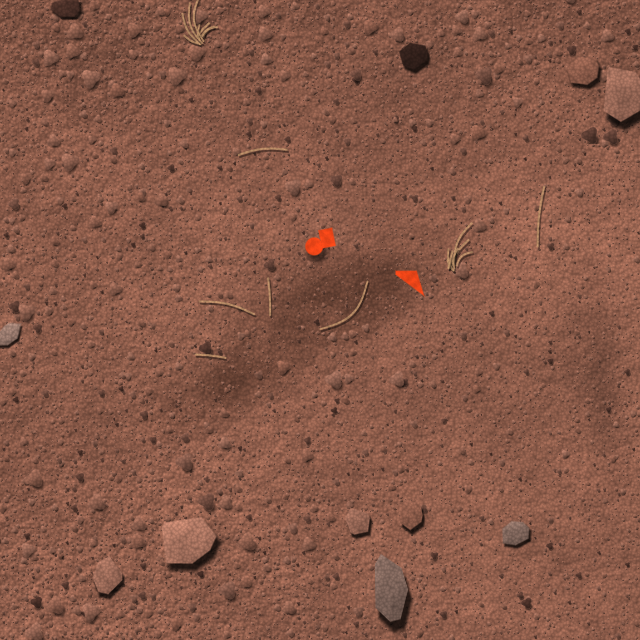
Give the GLSL for this texture, as a Shadertoy shader.

```glsl
#define SUN vec2(-0.5, 0.86)
#define SOIL vec3(0.55, 0.36, 0.29)
#define DAMP vec3(0.36, 0.23, 0.18)
#define RED vec3(0.6, 0.41, 0.34)
#define GREY vec3(0.49, 0.39, 0.35)
#define DARK vec3(0.28, 0.18, 0.15)
#define STRAW vec3(0.74, 0.57, 0.41)
#define ORANGE vec3(1, 0.29, 0.1)
#define RELIEF 0.55
#define GRAIN 0.3

vec3 hash3(vec2 p) {
  vec3 q = fract(p.xyx * vec3(0.1031, 0.103, 0.0973));
  q += dot(q, q.yxz + 33.33);
  return fract((q.xxy + q.yzz) * q.zyx);
}

float cellular(vec2 p) {
  float nearest = 2.0;
  for (int i = 0; i < 9; i++) {
    vec2 id = floor(p) + vec2(i % 3 - 1, i / 3 - 1);
    nearest = min(nearest, length(id + hash3(id).xy - p));
  }
  return nearest;
}

float waves(vec2 p) {
  float sum = 0.0, amp = 0.5;
  for (int i = 0; i < 5; i++) {
    sum += amp * sin(p.x + 1.7 * sin(p.y * 0.8)) * cos(p.y + 1.3 * sin(p.x * 0.7));
    p = mat2(1.5, 1.1, -1.1, 1.5) * p + 2.3;
    amp *= 0.6;
  }
  return sum;
}

float height(vec2 p) {
  p += 0.004 * waves(p * 60.0);
  return -cellular(p * 32.0) - 0.55 * cellular(p * 75.0) - 0.3 * cellular(p * 150.0);
}

mat2 turn(float a) { return mat2(cos(a), -sin(a), sin(a), cos(a)); }

float blob(vec2 p, vec4 place, float angle) {
  p = turn(angle) * (p - place.xy) / place.zw;
  return exp(-dot(p, p));
}

// Loose pebbles, one candidate per cell
void pebbles(inout vec3 col, vec2 p, float scale, float density) {
  p *= scale;
  float soft = scale / iResolution.y, lit = 1.0, cover = 0.0;
  vec3 stone = RED;
  for (int i = 0; i < 9; i++) {
    vec2 id = floor(p) + vec2(i % 3 - 1, i / 3 - 1);
    vec3 h = hash3(id + scale * 7.0);
    if (h.z > density) continue;
    vec2 d = p - id - 0.2 - 0.6 * h.xy;
    float kind = fract(h.z * 57.0), r = mix(0.12, 0.4, kind * kind);
    float edge = r * (1.0 + 0.2 * sin(atan(d.y, d.x) * 3.0 + h.x * 6.0));
    lit = min(lit, smoothstep(edge * 0.5, edge * 1.15, length(d + SUN * r * 0.55)));
    float m = 1.0 - smoothstep(-soft, soft, length(d) - edge);
    vec3 tint = mix(RED, h.x > 0.75 ? DARK : SOIL, h.y);
    stone = mix(stone, tint * (0.92 + 0.28 * dot(d / r, SUN)), m);
    cover = max(cover, m);
  }
  col = mix(col * (0.4 + 0.6 * lit), stone, cover);
}

// Angular outline from seven half planes
float facets(vec2 p, float seed) {
  float d = -1.0;
  for (float i = 0.0; i < 7.0; i++) {
    vec3 h = hash3(vec2(i, seed));
    float a = (i + 0.6 * h.x) * 0.9;
    d = max(d, dot(p, vec2(cos(a), sin(a))) - 0.75 - 0.3 * h.y);
  }
  return d;
}

void rock(inout vec3 col, vec2 p, vec4 place, float angle, vec3 tint) {
  vec2 q = turn(angle) * (p - place.xy) / place.zw, sun = turn(angle) * SUN;
  float seed = floor(place.x * 97.0), soft = 1.0 / iResolution.y / place.w;
  col *= 0.25 + 0.75 * smoothstep(-0.1, 0.15, facets(q + sun * 0.3, seed));
  tint *= 0.98 + 0.16 * dot(q, sun) + 0.12 * waves(q * 3.0 + seed);
  col = mix(tint, col, smoothstep(-soft, soft, facets(q, seed)));
}

float stalk(vec2 p, vec2 a, vec2 along, float bend) {
  float t = clamp(dot(p - a, along) / dot(along, along), 0.0, 1.0);
  a += along * t + vec2(-along.y, along.x) * bend * sin(3.14 * t);
  return 1.0 - smoothstep(0.0, 1.4 / iResolution.y, length(p - a) - 0.0005);
}

void straw(inout vec3 col, vec2 p, vec2 a, vec2 along, float bend) {
  col *= 1.0 - 0.4 * stalk(p + SUN * 0.004, a, along, bend);
  col = mix(col, STRAW, 0.85 * stalk(p, a, along, bend));
}

void tuft(inout vec3 col, vec2 p, vec2 root) {
  for (float i = 0.0; i < 8.0; i++) {
    vec3 h = hash3(vec2(i, root.x * 100.0));
    straw(col, p, root + 0.015 * h.xy, 0.06 * vec2(h.y - 0.5, 0.2 + h.z), 0.2 * h.x);
  }
}

void mainImage(out vec4 fragColor, in vec2 fragCoord) {
  vec2 p = fragCoord / iResolution.xy;
  // Soil tones, damp hollow and sunlit relief
  float top = smoothstep(0.68, 0.98, p.y);
  float rough = 0.42 + 0.4 * top - 0.2 * smoothstep(0.1, 0.6, p.x)
    + 0.35 * smoothstep(0.7, 1.0, 1.1 - p.y) * smoothstep(0.2, 0.7, 1.0 - p.x);
  vec3 col = SOIL * (1.0 + 0.09 * waves(p * 9.0) + 0.07 * waves(p * 38.0) - 0.1 * top);
  col *= 1.0 + 0.09 * blob(p, vec4(0.85, 0.62, 0.2, 0.12), -0.3);
  col *= 1.0 - 0.18 * blob(p, vec4(0.94, 0.39, 0.03, 0.1), 0.1);
  float damp = blob(p, vec4(0.54, 0.54, 0.14, 0.06), 0.4) + 0.8 * blob(p, vec4(0.37, 0.41, 0.13, 0.045), 0.5);
  col = mix(col, DAMP, clamp(damp * (0.85 + 0.5 * waves(p * 25.0)), 0.0, 0.9));
  col *= 1.0 + RELIEF * (0.5 + rough) * clamp(height(p) - height(p + SUN * 0.003), -0.8, 0.6);
  pebbles(col, p, 130.0, 0.25 + 0.4 * rough);
  pebbles(col, p, 66.0, 0.12 + 0.5 * rough);
  pebbles(col, p, 30.0, 0.6 * rough - 0.05);
  // Large rocks
  rock(col, p, vec4(0.292, 0.156, 0.048, 0.04), 0.5, RED * 1.1);
  rock(col, p, vec4(0.61, 0.08, 0.028, 0.058), 0.2, GREY);
  rock(col, p, vec4(0.56, 0.185, 0.019, 0.022), 0.3, RED);
  rock(col, p, vec4(0.642, 0.197, 0.017, 0.026), 0.2, SOIL);
  rock(col, p, vec4(0.168, 0.1, 0.021, 0.03), -0.3, RED);
  rock(col, p, vec4(0.806, 0.167, 0.022, 0.018), 0.4, GREY);
  rock(col, p, vec4(0.014, 0.478, 0.026, 0.014), 0.7, GREY * 1.2);
  rock(col, p, vec4(0.975, 0.855, 0.036, 0.048), 0.2, RED);
  rock(col, p, vec4(0.912, 0.891, 0.028, 0.025), 0.4, SOIL);
  rock(col, p, vec4(0.647, 0.914, 0.02, 0.023), 0.3, DARK * 0.7);
  rock(col, p, vec4(0.105, 0.986, 0.025, 0.016), 0.1, DARK);
  // Dry stalks and grass
  straw(col, p, vec2(0.373, 0.758), vec2(0.075, 0.008), 0.07);
  straw(col, p, vec2(0.312, 0.529), vec2(0.085, -0.02), 0.07);
  straw(col, p, vec2(0.306, 0.446), vec2(0.046, -0.005), 0.02);
  straw(col, p, vec2(0.419, 0.565), vec2(0.003, -0.057), 0.02);
  straw(col, p, vec2(0.501, 0.486), vec2(0.073, 0.074), -0.18);
  straw(col, p, vec2(0.84, 0.615), vec2(0.01, 0.093), 0.03);
  tuft(col, p, vec2(0.7, 0.572));
  tuft(col, p, vec2(0.305, 0.93));
  col *= 1.0 + GRAIN * (0.45 - cellular(p * 210.0));
  // Orange scraps
  vec2 a = p - vec2(0.491, 0.615), b = turn(0.2) * (p - vec2(0.511, 0.628)), w = p - vec2(0.639, 0.564);
  float lobes = min(length(a) - 0.014, max(abs(b.x) - 0.011, abs(b.y) - 0.0145));
  float wedge = max(max(w.y - 0.013, w.x + 0.3 * w.y - 0.016), -0.6 * w.x - 0.8 * w.y - 0.007);
  float soft = 1.0 / iResolution.y, scraps = min(lobes, max(wedge, -w.x - 0.021));
  col *= 0.5 + 0.5 * smoothstep(-0.004, 0.008, length(a + SUN * 0.009) - 0.014);
  col = mix(ORANGE * (0.95 + 0.12 * waves(p * 160.0)), col, smoothstep(-soft, soft, scraps));
  fragColor = vec4(clamp(col, 0.0, 1.0), 1.0);
}
```
